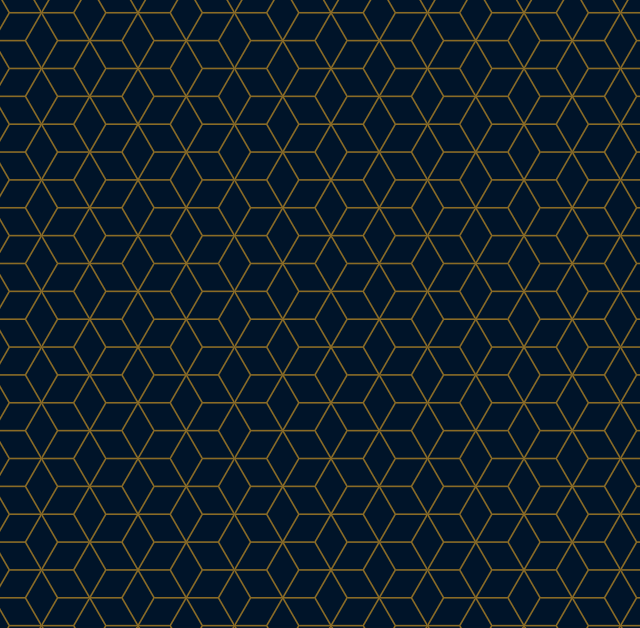
This pattern is drawn by a WebGL 1 fragment shader. Its source:

```glsl
precision highp float;
// Rhombille tiling: thin gold six-spoked stars joined into tumbling rhombi on navy.

uniform vec2 u_resolution;

// Lengths are fractions of the canvas width.
#define STAR_PITCH 0.08706
#define STAR_OFFSET vec2(0.0172, 0.0354)
#define LINE_WIDTH 0.00252
#define NAVY vec3(0.0, 0.08, 0.16)
#define GOLD vec3(0.54, 0.42, 0.15)

const float SQRT3 = 1.7320508;

// Offset from the nearest star centre on a triangular lattice with vertical columns.
vec2 nearestStar(vec2 p) {
  vec2 period = STAR_PITCH * vec2(SQRT3, 1.0);
  vec2 a = mod(p + 0.5 * period, period) - 0.5 * period;
  vec2 b = mod(p, period) - 0.5 * period;
  return dot(a, a) < dot(b, b) ? a : b;
}

// Distance to the three lines through a star centre, 60 degrees apart.
float spokeDistance(vec2 p) {
  p = abs(p);
  float slanted = abs(0.5 * SQRT3 * p.x - 0.5 * p.y);
  return min(p.y, slanted);
}

void main() {
  float pixel = 1.0 / u_resolution.x;
  vec2 p = (gl_FragCoord.xy - 0.5 * u_resolution) * pixel - STAR_OFFSET;

  // Spokes end at the corners of each hexagonal cell, where neighbours meet.
  float d = spokeDistance(nearestStar(p));
  float line = clamp(0.5 + (0.5 * LINE_WIDTH - d) / pixel, 0.0, 1.0);

  gl_FragColor = vec4(mix(NAVY, GOLD, line), 1.0);
}
```
